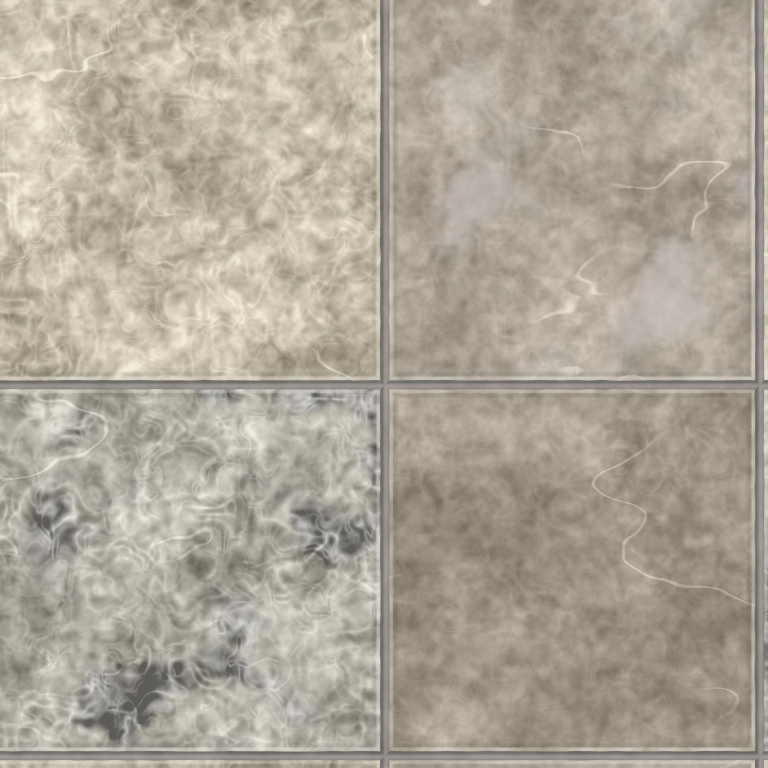
Give the GLSL for this texture, as a WebGL 1 fragment shader.

```glsl
precision highp float;
// Stone floor of square tiles, two across and two down, with slivers at right and bottom.
// Each tile mixes soft clouds, warped curls and pale veins; its tone, contrast and
// warmth vary with its place. Grey grout with a shaded side and worn rims divides them.
uniform vec2 u_resolution;

float hash(vec2 p) {
  vec3 q = fract(vec3(p.xyx) * 0.1031);
  q += dot(q, q.yzx + 33.33);
  return fract((q.x + q.y) * q.z);
}

float noise(vec2 p) {
  vec2 i = floor(p), f = fract(p);
  f = f * f * (3.0 - 2.0 * f);
  return mix(mix(hash(i), hash(i + vec2(1.0, 0.0)), f.x),
             mix(hash(i + vec2(0.0, 1.0)), hash(i + vec2(1.0, 1.0)), f.x), f.y);
}

float fbm(vec2 p) {
  float sum = 0.0, amp = 0.53;
  for (int i = 0; i < 4; i++) {
    sum += amp * noise(p);
    p = mat2(1.6, 1.2, -1.2, 1.6) * p + 17.3;
    amp *= 0.5;
  }
  return sum;
}

// Bright, winding ridges with darker pockets between them
float curls(vec2 p) {
  vec2 warp = vec2(noise(p * 0.6 + 3.1), noise(p * 0.6 + 41.7));
  return 0.34 - abs(2.0 * noise(p + 3.0 * warp) - 1.0);
}

vec3 stone(vec2 p, vec2 id) {
  vec2 odd = mod(id, 2.0);               // x: left column, y: lower row
  vec2 q = p + 7.31 * id + 20.0;
  float rough = odd.x * mix(0.75, 1.0, odd.y);
  float tone = mix(mix(0.655, 0.595, odd.y), mix(0.735, 0.695, odd.y), odd.x);

  float clouds = fbm(q * 7.0) - 0.5;
  float patches = fbm(q * 17.0 + 9.0) - 0.5;
  float grain = fbm(q * 65.0) - 0.5;
  float curl = curls(q * 44.0) + 0.7 * curls(q * 83.0 + 5.0);

  float v = tone + clouds * mix(0.20, 0.30, rough) + patches * mix(0.17, 0.24, rough);
  v += grain * mix(0.20, 0.30, rough);
  v += curl * mix(0.055, 0.15, rough) * (0.65 + 0.7 * noise(q * 11.0));

  // Grey mineral clusters, strongest in the rough lower tile
  float cluster = smoothstep(0.02, 0.16, fbm(q * 9.0 + 31.0) - 0.5);
  v -= cluster * odd.x * odd.y * (0.13 - 0.22 * curl);

  // Broken pale veins
  float vein = abs(fbm(q * vec2(4.0, 7.0) + 63.0) - 0.5);
  vein = (1.0 - smoothstep(0.002, 0.012, vein)) * smoothstep(0.5, 0.75, noise(q * 8.0 + 2.0));
  v += 0.13 * vein;

  vec3 warmth = mix(mix(vec3(0.035, 0.0, -0.05), vec3(0.035, 0.0, -0.06), odd.y),
                    mix(vec3(0.03, 0.0, -0.075), vec3(0.02, 0.0, -0.042), odd.y), odd.x);
  warmth *= 1.0 - 0.7 * cluster * odd.x * odd.y;
  vec3 color = clamp(v, 0.36, 0.92) + warmth;

  // Cool, milky blotches on the smooth upper tile
  float milky = smoothstep(0.08, 0.25, fbm(q * 8.0 + 77.0) - 0.5);
  return mix(color, vec3(0.77, 0.74, 0.73), 0.6 * milky * (1.0 - odd.x) * (1.0 - odd.y));
}

void main() {
  vec2 p = gl_FragCoord.xy / u_resolution;
  float aa = 0.75 / min(u_resolution.x, u_resolution.y);

  // Tile index and signed distance to the nearest joint on each axis
  vec2 pitch = vec2(0.488, 0.483);
  vec2 q = p - vec2(0.501, 0.499);
  vec2 cell = q / pitch;
  vec2 id = vec2(max(floor(cell.x), -1.0), min(floor(cell.y), 0.0));
  vec2 line = clamp(floor(cell + 0.5), vec2(0.0, -1.0), vec2(1.0, 0.0));
  vec2 d = q - line * pitch;
  bool upright = abs(d.x) < abs(d.y);
  float side = upright ? d.x : -d.y;
  float dist = abs(side);

  vec3 color = stone(p, id);

  // Worn, light tile rims, with a faint shadow beyond them
  float wear = noise(p * 38.0 + 5.0);
  float rim = 1.0 - smoothstep(0.0012, 0.0034, abs(dist - 0.0082));
  float rimLight = (side < 0.0 ? 0.65 : 0.48) * (0.35 + 0.75 * wear);
  color = mix(color, vec3(0.87, 0.85, 0.81), rim * rimLight);
  color *= 1.0 - 0.06 * (1.0 - smoothstep(0.001, 0.004, abs(dist - 0.014)));

  // Grout: dark on one side, paler on the other, lightly mottled
  float lit = smoothstep(-0.004, 0.001, side) - 0.5 * smoothstep(0.003, 0.006, side);
  vec3 grout = mix(vec3(0.44, 0.43, 0.42), vec3(0.60, 0.58, 0.56), lit);
  grout += 0.10 * (fbm(p * 45.0) - 0.5);
  float edge = 0.0058 + 0.0012 * (noise(p * 60.0) - 0.5);
  color = mix(grout, color, smoothstep(edge - aa, edge + aa, dist));

  gl_FragColor = vec4(color, 1.0);
}
```
